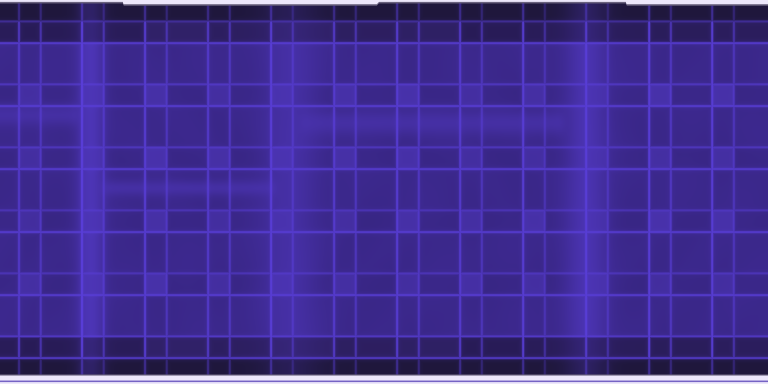
Reproduce this pattern procedurally as a Shadertoy shader.

```glsl
#define PERIOD 0.1641
#define BAND 0.345
#define ORIGIN vec2(0.0495, 0.0555)
#define LINE_WIDTH 0.0056
#define BASE vec3(0.231, 0.155, 0.545)
#define CHECK vec3(0.290, 0.200, 0.690)
#define LINE vec3(0.345, 0.240, 0.840)
#define DIM vec3(0.180, 0.123, 0.390)
#define DARK vec3(0.120, 0.090, 0.235)
#define PALE vec3(0.930, 0.905, 0.985)
#define GREY vec3(0.400, 0.370, 0.480)

float hash(vec2 p) {
    return fract(sin(dot(p, vec2(127.1, 311.7))) * 43758.5);
}

float below(float edge, float v, float soft) {
    return 1.0 - smoothstep(edge - soft, edge + soft, v);
}

// Soft-edged interval along one axis
float span(float a, float b, float v, float soft) {
    return below(b, v, soft) * (1.0 - below(a, v, soft));
}

// Bright core with a faint bleed to either side
float stroke(float d, float px) {
    float w = LINE_WIDTH;
    return 0.9 * below(0.5 * w, abs(d), max(px, 0.45 * w)) + 0.14 * exp(-d * d / (2.5 * w * w));
}

// Distance to the nearest line of a repeating family, from a cell coordinate
float lineDistance(float g, float offset) {
    return (fract(g - offset + 0.5) - 0.5) * PERIOD;
}

float mottle(vec2 p) {
    return sin(p.x * 23.0 + 1.7 * sin(p.y * 9.0)) * sin(p.y * 17.0 + 2.0 * sin(p.x * 7.0));
}

void mainImage(out vec4 fragColor, in vec2 fragCoord) {
    float px = 0.7 / iResolution.y;
    vec2 p = vec2(fragCoord.x, iResolution.y - fragCoord.y) / iResolution.y;
    vec2 g = (p - ORIGIN) / PERIOD;
    vec2 id = floor(g);
    float soft = max(px, 0.002) / PERIOD;

    // Crossing bands: slightly darker strips, lighter squares where they meet
    vec2 f = fract(g);
    vec2 band = vec2(span(0.0, BAND, f.x, soft), span(0.0, BAND, f.y, soft));
    float square = band.x * band.y;
    vec3 col = BASE * (1.0 + 0.02 * mottle(p));
    col *= 1.0 - 0.03 * band.y * (1.0 - band.x);
    col = mix(col, CHECK, square * (0.5 + 0.35 * hash(id)));

    // Shaded margins in two steps at top and bottom
    float inner = max(below(0.112, p.y, px), 1.0 - below(0.878, p.y, px));
    float outer = max(below(0.056, p.y, px), 1.0 - below(0.932, p.y, px));
    col = mix(col, DIM * (0.85 + 0.2 * hash(vec2(id.x, 2.0))), inner);
    col = mix(col, DARK, outer);

    // Vertical glows around three of the columns: centre, radius, strength
    vec3 glows[3] = vec3[3](vec3(0.236, 0.036, 1.00),
                            vec3(0.755, 0.075, 0.60),
                            vec3(1.527, 0.055, 0.85));
    float glow = 0.0;
    for (int i = 0; i < 3; i++) {
        float d = (p.x - glows[i].x) / glows[i].y;
        glow += glows[i].z * exp(-d * d);
    }
    glow *= 1.0 - 0.65 * inner;
    col = mix(col, CHECK * 1.03, min(glow, 1.0));

    // Faint horizontal streaks: start, end, height, half thickness
    vec4 streaks[3] = vec4[3](vec4(0.26, 0.72, 0.490, 0.020),
                              vec4(0.78, 1.47, 0.320, 0.032),
                              vec4(-0.1, 0.21, 0.300, 0.028));
    for (int i = 0; i < 3; i++) {
        vec4 s = streaks[i];
        float d = (p.y - s.z) / s.w;
        col = mix(col, CHECK, 0.65 * exp(-d * d) * span(s.x, s.y, p.x, 0.02));
    }

    // Paired grid lines, one strong and one weak, uneven from repeat to repeat
    vec2 nearest = floor(g + 0.5);
    float vary = 0.75 + 0.2 * hash(vec2(nearest.x, 3.0));
    float weakVary = 0.5 + 0.2 * hash(vec2(floor(g.x - BAND + 0.5), 8.0));
    float strongX = stroke(lineDistance(g.x, 0.0), px) * vary;
    float weakX = stroke(lineDistance(g.x, BAND), px) * weakVary;
    float strongY = stroke(lineDistance(g.y, BAND), px) * 0.82;
    float weakY = stroke(lineDistance(g.y, 0.0), px) * (0.45 + 0.25 * hash(vec2(5.0, nearest.y)));
    float vertical = max(strongX, weakX) * (1.0 + 0.3 * glow) * (1.0 - 0.4 * outer);
    float horizontal = max(strongY, weakY);
    col = mix(col, LINE, min(max(vertical, horizontal), 1.0));

    // Pale rims, the upper one thickening in long dashes
    float dash = span(0.0, 0.507, fract((p.x - 0.320) / 1.310), 0.003);
    float rim = mix(0.005, 0.011, dash);
    col = mix(col, GREY, below(rim + 0.004, p.y, px));
    col = mix(col, PALE, below(rim, p.y, px));
    col = mix(col, GREY, 1.0 - below(0.975, p.y, px));
    col = mix(col, PALE, 1.0 - below(0.978, p.y, px));
    col = mix(col, CHECK, 0.75 * span(0.991, 0.995, p.y, px));

    fragColor = vec4(col, 1.0);
}
```
